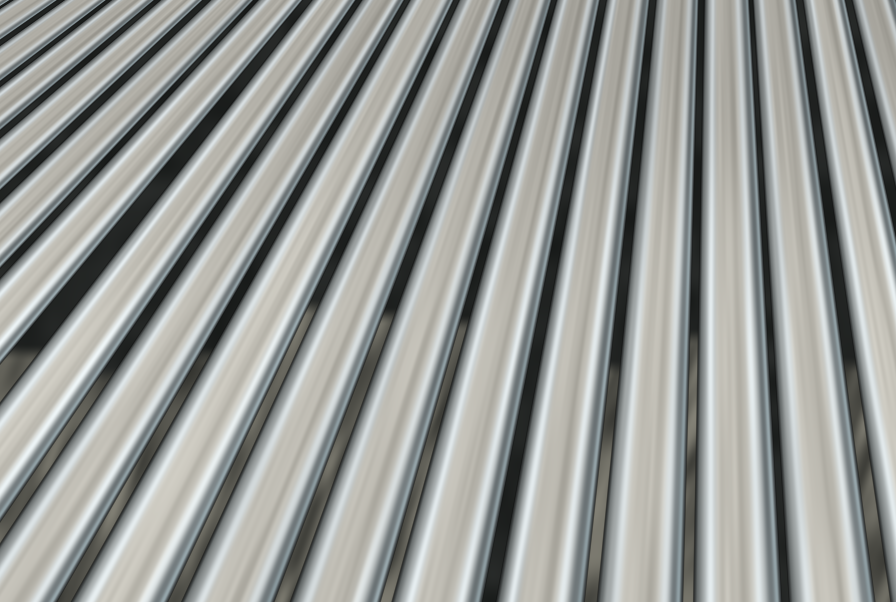
This texture is drawn by a Shadertoy shader. Its source:

```glsl
// Fan of polished steel rods converging upward over a dark, littered floor.

float hash(vec2 p) {
    vec3 q = fract(vec3(p.xyx) * 0.1031);
    q += dot(q, q.yzx + 33.33);
    return fract((q.x + q.y) * q.z);
}

float noise(vec2 p) {
    vec2 cell = floor(p), f = fract(p);
    f = f * f * (3.0 - 2.0 * f);
    return mix(mix(hash(cell), hash(cell + vec2(1, 0)), f.x),
               mix(hash(cell + vec2(0, 1)), hash(cell + vec2(1, 1)), f.x), f.y);
}

// Soft bright line centred at c
float streak(float s, float c, float width) {
    float d = (s - c) / width;
    return exp(-d * d);
}

// Reflections around one rod: s runs from -1 to 1 across, t from far to near
vec3 steel(float s, float t, float id) {
    float wobble = 0.08 * (hash(vec2(id, 7.0)) - 0.5) + 0.03 * (noise(vec2(t * 4.0, id * 9.0)) - 0.5);

    // Grey flanks and the warm, flat middle
    vec3 col = mix(vec3(0.34, 0.36, 0.36), vec3(0.58, 0.60, 0.60), smoothstep(-1.0, -0.75, s));
    float middle = smoothstep(-0.62, -0.42, s) * (1.0 - smoothstep(0.42, 0.66, s));
    vec3 warm = vec3(0.76, 0.75, 0.715) - 0.07 * streak(s, 0.18 + wobble, 0.12);
    col = mix(col, warm, middle);

    // Shaded right flank with a faint bluish rim
    col = mix(col, vec3(0.43, 0.46, 0.47), smoothstep(0.60, 0.76, s));
    col += vec3(0.14, 0.17, 0.18) * streak(s, 0.89, 0.06);

    // Two long highlights
    float glow = 0.75 + 0.25 * hash(vec2(id, 3.0));
    col = mix(col, vec3(0.91, 0.94, 0.95), glow * streak(s, -0.60 + wobble, 0.13));
    col = mix(col, vec3(0.90, 0.93, 0.94), glow * streak(s, 0.52 + wobble, 0.13));

    // Lengthwise brushing, distance dimming, dark silhouette
    col += 0.07 * (noise(vec2(s * 9.0 + id * 31.0, t * 5.0)) - 0.5);
    col *= mix(0.90, 1.02, smoothstep(0.0, 0.6, t)) * (0.96 + 0.06 * hash(vec2(id, 1.0)));
    return col * (1.0 - 0.55 * smoothstep(0.90, 1.0, abs(s)));
}

// Black shadow, with pale scraps showing in some of the nearer gaps
vec3 ground(vec2 p, float t, float gap) {
    vec3 shadow = vec3(0.09, 0.10, 0.095) + 0.07 * noise(p * 22.0);
    float grain = noise(vec2(p.x * 45.0 + t * 16.0, t * 13.0));
    vec3 scraps = mix(vec3(0.22, 0.22, 0.20), vec3(0.58, 0.57, 0.52), grain);
    float start = 0.49 + 0.12 * hash(vec2(gap, 5.0));
    float littered = step(0.45, hash(vec2(gap, 12.0)));
    return mix(shadow, scraps, 0.85 * littered * smoothstep(start, start + 0.03, t));
}

void mainImage(out vec4 fragColor, in vec2 fragCoord) {
    vec2 p = fragCoord / iResolution.y;
    p.x *= 1.488 * iResolution.y / iResolution.x;
    float t = 1.0 - p.y;
    float pixel = 1.488 / iResolution.x;

    vec3 metal = vec3(0.0);
    float cover = 0.0, gap = 0.0;

    // Rods counted leftward from the almost upright one
    for (int i = -6; i <= 17; i++) {
        float n = float(i);
        float jitter = 0.010 * (hash(vec2(n + 20.0, 2.0)) - 0.5);
        float apart = step(8.5, n);  // the far left bundle lies aside
        float top = 1.205 - 0.0814 * n - 0.006 * apart + 0.5 * jitter;
        float bottom = 1.221 - 0.159 * n - 0.00194 * n * abs(n) - 0.045 * apart + jitter;
        float halfWidth = 0.455 * mix(0.0814, 0.159 + 0.0030 * max(n, 0.0), t);
        halfWidth *= 0.96 + 0.06 * hash(vec2(n + 20.0, 4.0));

        float center = mix(top, bottom, t);
        float s = (p.x - center) / halfWidth;
        float blur = pixel * length(vec2(1.0, bottom - top)) / halfWidth;
        float mask = 1.0 - smoothstep(1.0 - blur, 1.0 + blur, abs(s));
        metal = mix(metal, steel(clamp(s, -1.0, 1.0), t, n + 20.0), mask);
        cover = max(cover, mask);
        gap += step(p.x, center);
    }

    fragColor = vec4(mix(ground(p, t, gap), metal, cover), 1.0);
}
```
